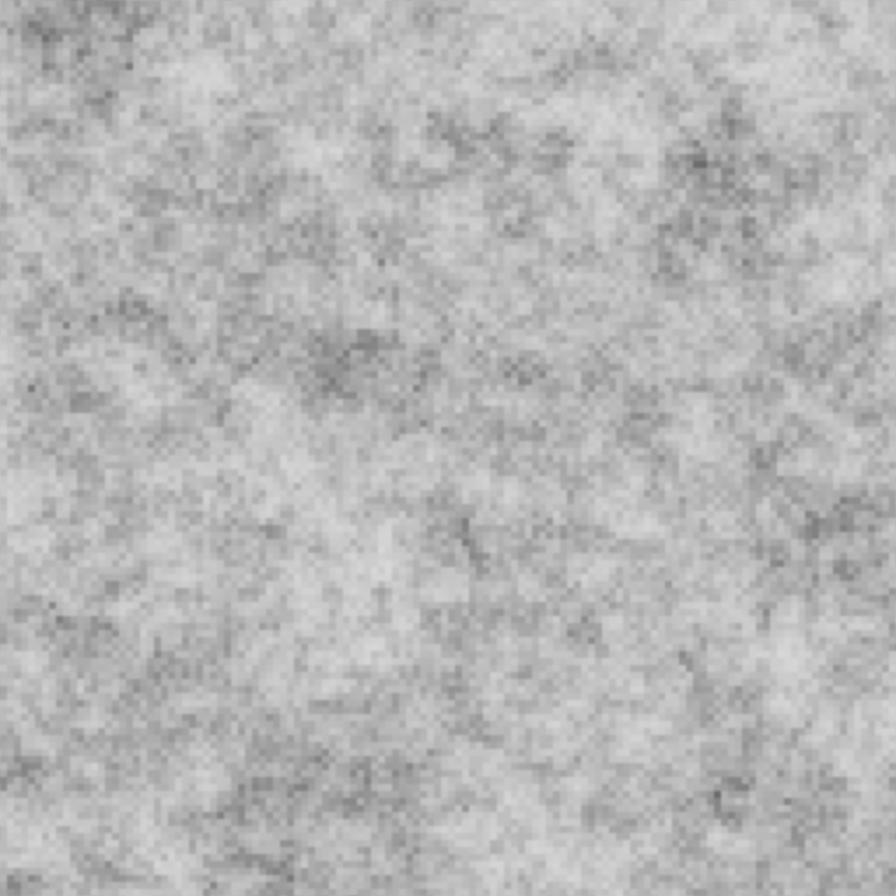
Write a WebGL 2 fragment shader that draws this texture.

```glsl
#version 300 es
precision highp float;

#define TEXELS 128.0        // grain blocks across the canvas
#define EDGE_BLEND 0.34     // softness of block borders, in blocks
#define MEAN_GREY 0.723
#define BLOTCH_SCALE 7.5    // largest clouds across the canvas
#define STRETCH 1.2         // horizontal elongation of the clouds
#define TILT 0.22           // downward lean of the clouds, radians
#define GRAIN 0.115         // contrast of single blocks
#define SPECK_SHARE 0.014
#define SPECK_DEPTH 0.06
#define DARK_SKEW 2.0       // lengthens the dark tail

uniform vec2 u_resolution;
out vec4 fragColor;

// Integer hash of a lattice point, 0 to 1
float hash(vec2 point, uint seed) {
    uvec2 q = uvec2(ivec2(point));
    uint h = q.x * 1597334677u ^ q.y * 3812015801u ^ seed * 2654435769u;
    h = (h ^ (h >> 16)) * 2146121005u;
    h = (h ^ (h >> 15)) * 2221713035u;
    h ^= h >> 16;
    return float(h >> 8) / 16777216.0;
}

// Smooth lattice noise centred on zero
float valueNoise(vec2 p, uint seed) {
    vec2 i = floor(p);
    vec2 f = smoothstep(0.0, 1.0, p - i);
    float low = mix(hash(i, seed), hash(i + vec2(1, 0), seed), f.x);
    float high = mix(hash(i + vec2(0, 1), seed), hash(i + vec2(1, 1), seed), f.x);
    return mix(low, high, f.y) - 0.5;
}

// Layered clouds, from broad blotches to clusters of a few blocks
float clouds(vec2 uv) {
    const float amplitude[4] = float[4](0.125, 0.11, 0.10, 0.14);
    float c = cos(TILT), s = sin(TILT);
    vec2 tilted = mat2(c, s, -s, c) * uv;
    vec2 p = tilted * BLOTCH_SCALE * vec2(1.0 / STRETCH, STRETCH);
    float sum = 0.0;
    for (int k = 0; k < 4; k++) {
        sum += amplitude[k] * valueNoise(p, uint(k) + 3u);
        // The finest layer follows the block grid
        p = k < 2 ? p * 2.03 + 5.7 : uv * TEXELS * 0.44;
    }
    return sum;
}

// Grey level of one block
float blockGrey(vec2 cell) {
    float d = clouds((cell + 0.5) / TEXELS);
    d += GRAIN * (hash(cell, 11u) - 0.5);
    d -= SPECK_DEPTH * step(hash(cell, 23u), SPECK_SHARE);
    return MEAN_GREY + d - DARK_SKEW * d * d;
}

void main() {
    vec2 uv = gl_FragCoord.xy / min(u_resolution.x, u_resolution.y);

    // Blend the four nearest blocks across narrow soft borders
    vec2 p = uv * TEXELS - 0.5;
    vec2 cell = floor(p);
    vec2 w = smoothstep(0.5 - EDGE_BLEND, 0.5 + EDGE_BLEND, p - cell);
    float grey = 0.0;
    for (int k = 0; k < 4; k++) {
        vec2 corner = vec2(k & 1, k >> 1);
        vec2 share = mix(1.0 - w, w, corner);
        grey += share.x * share.y * blockGrey(cell + corner);
    }
    fragColor = vec4(vec3(clamp(grey, 0.0, 1.0)), 1.0);
}
```
